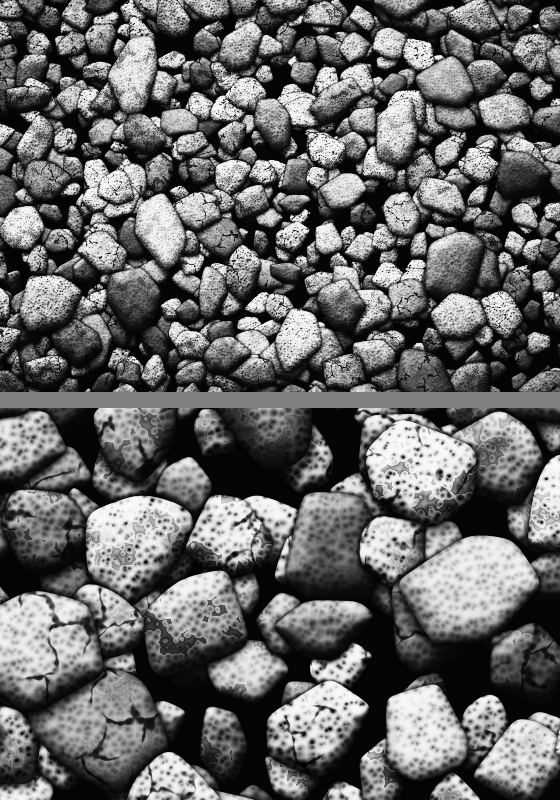
Top: the whole. Bottom: its middle third, enlarged.
Write a Shadertoy shader that draws this texture.

```glsl
// A bed of high-contrast grey pebbles with black gaps, lit from above.
// Four layers of jittered cells, small to large, are painted bottom to top;
// each pebble is a rounded random polygon with cellular grain, pits and cracks.

const float TAU = 6.2831853;
const int LAYERS = 4;
const int SIDES = 6;
const float SMALLEST_CELL = 0.062;   // in canvas heights
const float LAYER_GROWTH = 1.34;
const vec3 LIGHT_DIR = vec3(-0.15, 0.64, 0.75);
const float GAP_BLACK = 0.012;

vec3 hash3(vec2 p) {
    vec3 q = fract(p.xyx * vec3(0.1031, 0.1030, 0.0973));
    q += dot(q, q.yxz + 33.33);
    return fract((q.xxy + q.yzz) * q.zyx);
}

mat2 rotation(float a) {
    float c = cos(a), s = sin(a);
    return mat2(c, s, -s, c);
}

// Distances to the nearest and second nearest scattered point
vec2 cellular(vec2 p) {
    vec2 cell = floor(p), f = p - cell;
    vec2 near = vec2(8.0);
    for (int j = -1; j <= 1; j++)
    for (int i = -1; i <= 1; i++) {
        vec2 o = vec2(i, j);
        float d = length(o + hash3(cell + o).xy - f);
        near = d < near.x ? vec2(d, near.x) : vec2(near.x, min(near.y, d));
    }
    return near;
}

// Layered sines that bend straight patterns
vec2 warp(vec2 p) {
    vec2 w = sin(p.yx * 1.7 + 1.3 * sin(p * 2.3 + 0.7));
    return w + 0.5 * sin(p.yx * 4.1 + 2.0 * w.yx);
}

// Rounded polygon: xy = outward gradient, z = 0 at centre and 1 on the rim
vec3 pebbleGauge(vec2 p, vec2 seed) {
    float len = max(length(p), 0.02);
    float t = 0.8 * len;
    float sum = pow(t, 12.0);
    vec2 grad = pow(t, 11.0) * 0.8 * p / len;
    for (int i = 0; i < SIDES; i++) {
        vec3 h = hash3(seed + float(i) * 7.13);
        float a = (float(i) + 0.7 * (h.x - 0.5)) * TAU / float(SIDES);
        vec2 n = vec2(cos(a), sin(a)) / mix(0.78, 1.12, h.y);
        t = max(dot(p, n), 0.01);
        float t11 = pow(t, 11.0);
        sum += t11 * t;
        grad += t11 * n;
    }
    float g = pow(sum, 1.0 / 12.0);
    return vec3(grad / pow(g, 11.0), g);
}

// Reflectance pattern: grain, dark pits and, on some stones, cracks or veins
float stoneSurface(vec2 p, vec3 kind) {
    float coarse = cellular(p * 62.0).x;
    float fine = cellular(p * 150.0).x;
    float relief = fine - cellular((p + vec2(-0.001, 0.0035)) * 150.0).x;
    float rough = 0.45 * coarse + 0.55 * fine;
    float grain = 1.9 * (rough - 0.45) + 0.45 * relief;
    float tone = 1.0 + grain * mix(0.5, 1.15, kind.x);

    vec2 patches = warp(p * 44.0 + kind.yz * 9.0);
    float pit = smoothstep(0.8, 0.92, 0.3 * patches.x + 1.25 * rough);
    tone *= 1.0 - 0.75 * pit * kind.y;

    vec2 bent = p + 0.003 * warp(p * 60.0);
    vec2 cell = cellular(bent * 30.0 + kind.xy);
    float crack = 1.0 - smoothstep(0.02, 0.13, cell.y - cell.x + 0.15 * (rough - 0.4));
    crack *= smoothstep(-0.4, 0.3, patches.y) * step(0.4, kind.z);
    return tone * (1.0 - 0.75 * crack) + 0.8 * crack * step(0.8, kind.z);
}

float stoneLight(vec2 slope, vec2 tilt) {
    vec3 normal = normalize(vec3(slope + tilt, 1.0));
    float lit = max(dot(normal, normalize(LIGHT_DIR)), 0.0);
    return 0.045 + lit * lit;
}

// Paints one layer over the brightness below it
float paintLayer(float below, vec2 uv, float layer, float pixel) {
    float cellSize = SMALLEST_CELL * pow(LAYER_GROWTH, layer);
    float presence = min(1.0, 1.06 - 0.27 * layer);
    mat2 gridTurn = rotation(0.5 + 1.1 * layer);
    vec2 p = gridTurn * uv / cellSize + layer * vec2(13.37, 7.71);
    vec2 base = floor(p);
    for (int j = -1; j <= 1; j++)
    for (int i = -1; i <= 1; i++) {
        vec2 id = base + vec2(i, j);
        vec2 seed = id + layer * 37.0 + 5.0;
        vec3 place = hash3(seed);
        vec3 form = hash3(seed + 101.3);
        vec3 kind = hash3(seed + 211.7);
        if (place.z > presence) continue;

        // Pebble space: turned, scaled and stretched
        vec2 offset = p - id - mix(vec2(0.25), vec2(0.75), place.xy);
        offset = transpose(gridTurn) * offset;
        mat2 turn = rotation(form.x * TAU);
        float radius = mix(0.38, 0.54, form.y);
        float stretch = mix(1.0, 1.3, form.z);
        vec2 axes = radius * vec2(stretch, 1.0 / stretch);
        vec3 gauge = pebbleGauge((turn * offset) / axes, seed + 307.1);
        float rim = gauge.z;

        // Contact shadow, wider below the pebble
        float downward = max(0.0, -offset.y / max(length(offset), 0.01));
        below *= mix(0.12, 1.0, smoothstep(0.96, 1.14 + 0.2 * downward, rim));

        float blur = 0.8 * pixel / (cellSize * radius);
        float cover = 1.0 - smoothstep(1.0 - blur, 1.0 + blur, rim);
        if (cover <= 0.0) continue;
        vec2 slope = transpose(turn) * (gauge.xy / axes) * radius;
        vec2 tilt = 0.8 * (hash3(seed + 409.9).xy - 0.5);
        float tone = mix(0.5, 2.15, kind.x * 0.7 + place.z / presence * 0.3);
        tone *= mix(0.85, 1.0, layer / float(LAYERS - 1));
        tone *= stoneSurface(uv + seed * 0.731, kind);
        tone *= stoneLight(1.25 * rim * rim * rim * slope, tilt);
        tone *= 1.0 - 0.45 * smoothstep(0.9, 1.02, rim);
        below = mix(below, max(tone, 0.0), cover);
    }
    return below;
}

float filmCurve(float v) {
    float soft = 1.0 - exp(-1.6 * v);
    return mix(soft, smoothstep(0.02, 0.92, soft), 0.65);
}

void mainImage(out vec4 fragColor, in vec2 fragCoord) {
    vec2 uv = fragCoord / iResolution.y;
    float pixel = 1.0 / iResolution.y;
    float brightness = GAP_BLACK;
    for (int k = 0; k < LAYERS; k++)
        brightness = paintLayer(brightness, uv, float(k), pixel);

    // Darker corners
    vec2 centred = fragCoord / iResolution.xy - vec2(0.48, 0.54);
    brightness *= 1.0 - 0.6 * smoothstep(0.3, 0.8, length(centred));
    fragColor = vec4(vec3(GAP_BLACK + 0.97 * filmCurve(brightness)), 1.0);
}
```
